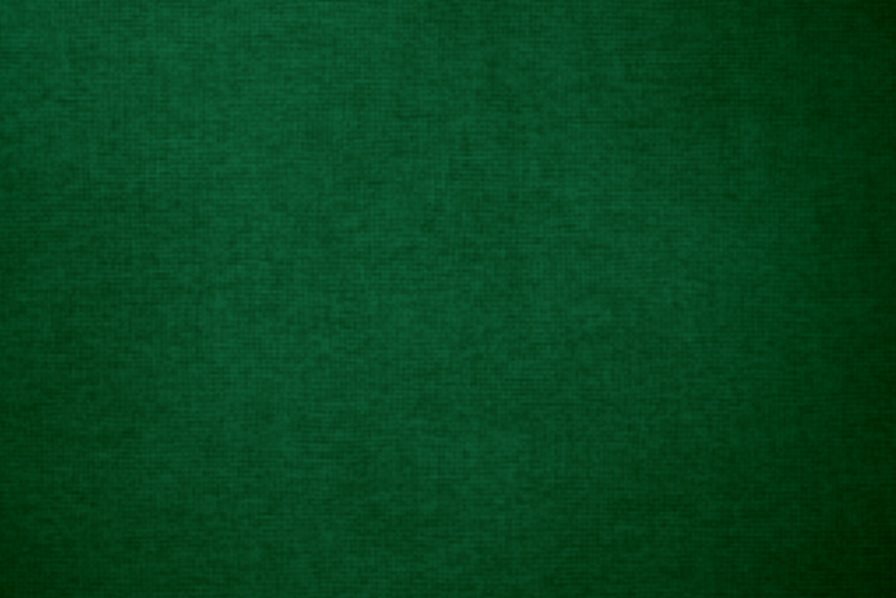
Reproduce this texture procedurally as a WebGL 1 fragment shader.

```glsl
precision highp float;
// Dark green woven cloth with fine horizontal threads and a deep vignette.

uniform vec2 u_resolution;

#define DARK_GREEN vec3(0.0, 0.20, 0.05)
#define LIGHT_GREEN vec3(0.04, 0.32, 0.17)
#define LIGHT_CENTER vec2(0.42, 0.62)
#define LIGHT_LEVEL 0.99
#define FALLOFF vec2(3.4, 1.45)
#define THREADS 114.0
#define WEFT_CONTRAST 0.64
#define WARP_CONTRAST 0.38
#define GRAIN_CONTRAST 0.48
#define MOTTLE_CONTRAST 0.42

const float TAU = 6.2831853;

float hash(vec2 cell) {
  return fract(sin(dot(cell, vec2(127.1, 311.7))) * 4375.85);
}

// Smooth value noise, centred on zero.
float noise(vec2 p) {
  vec2 cell = floor(p);
  vec2 f = fract(p);
  f = f * f * (3.0 - 2.0 * f);
  float low = mix(hash(cell), hash(cell + vec2(1.0, 0.0)), f.x);
  float high = mix(hash(cell + vec2(0.0, 1.0)), hash(cell + 1.0), f.x);
  return mix(low, high, f.y) - 0.5;
}

// Cloudy wear in four octaves.
float mottle(vec2 p) {
  float sum = 0.0;
  float weight = 0.5;
  for (int i = 0; i < 4; i++) {
    sum += weight * noise(p);
    p = mat2(1.6, 1.2, -1.2, 1.6) * p + 7.3;
    weight *= 0.6;
  }
  return sum;
}

// Threads running along x: a wavering ridge plus short uneven slubs.
float threads(vec2 p) {
  float waver = 0.9 * noise(p * vec2(9.0, 16.0));
  float ridge = sin(TAU * (p.y * THREADS + waver));
  float strength = 0.5 + noise(p * vec2(22.0, 30.0));
  float slubs = noise(p * vec2(0.45, 1.3) * THREADS);
  float streaks = noise(p * vec2(0.1, 0.7) * THREADS + 31.0);
  return 0.22 * ridge * strength + 0.6 * slubs + 0.25 * streaks;
}

// Broad light: elliptical vignette, bright upper left corner, sheen at right.
float lighting(vec2 uv) {
  vec2 offset = uv - LIGHT_CENTER;
  vec2 corner = uv - vec2(0.0, 1.0);
  vec2 sheen = (uv - vec2(0.79, 0.53)) * vec2(9.0, 5.0);
  return LIGHT_LEVEL - dot(FALLOFF, offset * offset)
    + 0.6 * exp(-11.0 * dot(corner, corner))
    + 0.14 * exp(-dot(sheen, sheen));
}

void main() {
  vec2 uv = gl_FragCoord.xy / u_resolution;
  vec2 p = gl_FragCoord.xy / u_resolution.y;

  float weave = WEFT_CONTRAST * threads(p)
    + WARP_CONTRAST * threads(p.yx + 5.0)
    + GRAIN_CONTRAST * noise(p * 170.0 + 11.0);
  float light = lighting(uv);
  float tone = light + MOTTLE_CONTRAST * mottle(p * 5.0)
    + weave * mix(0.65, 1.0, clamp(light, 0.0, 1.0));

  // The dye is purer toward the sides, where red fades out.
  vec3 color = mix(DARK_GREEN, LIGHT_GREEN, tone);
  color.r *= 1.0 - smoothstep(0.3, 0.6, abs(uv.x - LIGHT_CENTER.x));
  gl_FragColor = vec4(clamp(color, 0.0, 1.0), 1.0);
}
```
